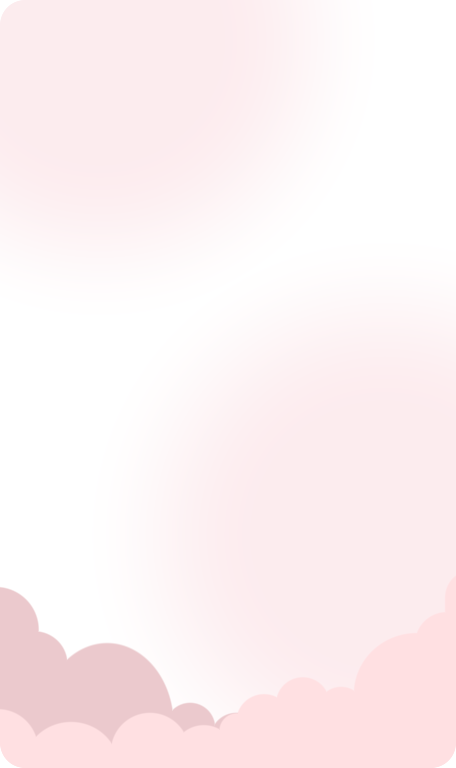
A Shadertoy shader for this background:

```glsl
// Signed distance to a cloud lobe: elliptic cap (centre xy, radii zw) on a column
float lobe(vec2 p, vec4 cap) {
    vec2 q = vec2(p.x - cap.x, max(p.y - cap.y, 0.0));
    return (length(q / cap.zw) - 1.0) * min(cap.z, cap.w);
}

float roundedBox(vec2 p, vec2 halfSize, float radius) {
    vec2 q = abs(p) - halfSize + radius;
    return length(max(q, 0.0)) + min(max(q.x, q.y), 0.0) - radius;
}

float glow(vec2 p, vec2 centre, float inner, float outer) {
    return 1.0 - smoothstep(inner, outer, distance(p, centre));
}

void mainImage(out vec4 fragColor, in vec2 fragCoord) {
    // Percent of the canvas width
    float pixel = 100.0 / iResolution.x;
    vec2 p = fragCoord * pixel;
    vec2 size = iResolution.xy * pixel;

    const vec3 white = vec3(1.0);
    const vec3 blush = vec3(0.99, 0.925, 0.935);
    const vec3 dustyRose = vec3(0.922, 0.79, 0.804);
    const vec3 palePink = vec3(1.0, 0.878, 0.886);

    // Soft corner glows
    float haze = max(glow(p, vec2(21.9, 159.6), 26.0, 64.0),
                     glow(p, vec2(84.4, 51.1), 28.0, 68.0));
    vec3 color = mix(white, blush, haze);

    // Rear cloud bank
    vec4 rear[5] = vec4[5](
        vec4(-0.9, 30.3, 9.4, 9.4), vec4(7.5, 22.8, 7.3, 7.2),
        vec4(23.5, 9.4, 14.6, 18.0), vec4(41.7, 8.8, 5.5, 5.5),
        vec4(51.8, 6.4, 5.7, 5.7));
    float rearDist = 1e3;
    for (int i = 0; i < 5; i++) rearDist = min(rearDist, lobe(p, rear[i]));

    // Front cloud bank
    vec4 front[11] = vec4[11](
        vec4(-0.4, 3.9, 8.8, 9.0), vec4(15.6, 0.0, 10.5, 10.1),
        vec4(32.9, 3.5, 8.6, 8.6), vec4(44.7, 2.4, 7.0, 7.0),
        vec4(52.0, 8.1, 3.9, 3.9), vec4(57.9, 10.1, 6.1, 6.1),
        vec4(66.4, 14.0, 5.9, 5.9), vec4(74.8, 12.5, 5.3, 5.3),
        vec4(91.4, 16.2, 13.8, 13.4), vec4(98.0, 27.2, 7.0, 7.0),
        vec4(102.6, 37.3, 5.0, 5.7));
    float frontDist = 1e3;
    for (int i = 0; i < 11; i++) frontDist = min(frontDist, lobe(p, front[i]));

    color = mix(color, dustyRose, smoothstep(pixel, -pixel, rearDist));
    color = mix(color, palePink, smoothstep(pixel, -pixel, frontDist));

    // Rounded card corners
    float card = roundedBox(p - 0.5 * size, 0.5 * size, 5.5);
    color = mix(color, white, smoothstep(-0.5 * pixel, 0.5 * pixel, card));

    fragColor = vec4(color, 1.0);
}
```
